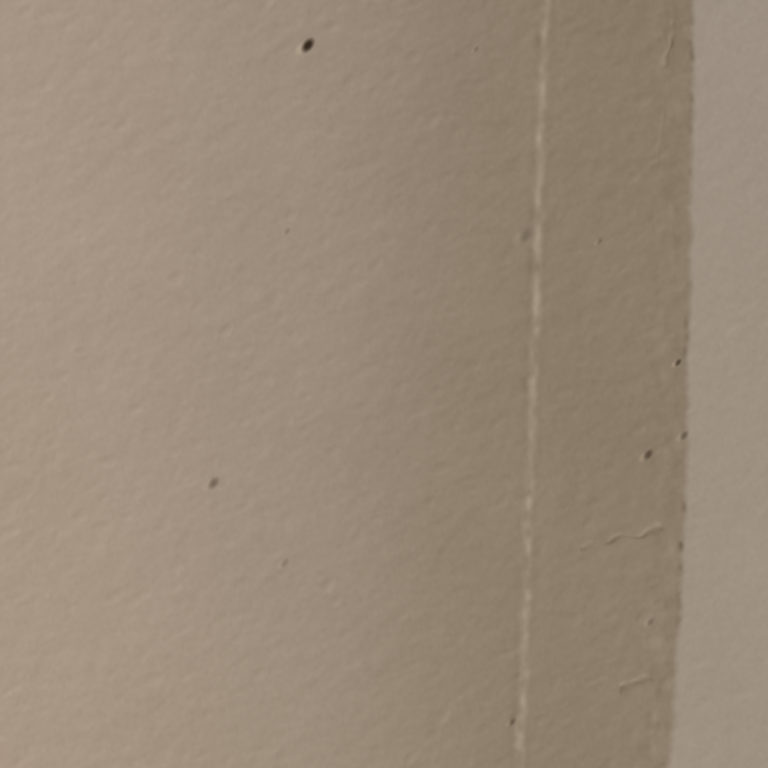
A Shadertoy shader for this texture:

```glsl
const vec3 WALL_LIT = vec3(0.656, 0.587, 0.520);
const vec3 WALL_MID = vec3(0.606, 0.546, 0.480);
const vec3 WALL_SHADE = vec3(0.550, 0.491, 0.420);
const vec3 STRIP_COLOR = vec3(0.546, 0.486, 0.415);
const vec3 RIGHT_COLOR = vec3(0.616, 0.565, 0.507);
const vec3 PIT_COLOR = vec3(0.20, 0.16, 0.12);
const vec3 RIM_COLOR = vec3(0.72, 0.65, 0.56);
const vec2 LIGHT_STEP = vec2(-0.003, 0.003);
const float RELIEF = 0.018;
const float GRAIN = 0.008;
const int PIT_COUNT = 12;
// Each pit: centre, length, strength
const vec4 PITS[PIT_COUNT] = vec4[](
    vec4(0.401, 0.941, 0.0120, 1.00), vec4(0.278, 0.371, 0.0105, 0.36),
    vec4(0.371, 0.267, 0.0080, 0.17), vec4(0.374, 0.699, 0.0060, 0.16),
    vec4(0.883, 0.528, 0.0065, 0.60), vec4(0.844, 0.408, 0.0090, 0.52),
    vec4(0.891, 0.433, 0.0080, 0.38), vec4(0.781, 0.686, 0.0060, 0.20),
    vec4(0.685, 0.694, 0.0130, 0.20), vec4(0.667, 0.060, 0.0065, 0.32),
    vec4(0.620, 0.936, 0.0055, 0.18), vec4(0.847, 0.190, 0.0070, 0.22));

vec3 hash3(vec2 p) {
    vec3 q = fract(vec3(p.xyx) * vec3(0.1031, 0.1030, 0.0973));
    q += dot(q, q.yxz + 33.33);
    return fract((q.xxy + q.yzz) * q.zyx);
}

// Smooth cellular noise: one signed soft bump per cell
float cellBumps(vec2 p) {
    float sum = 0.0;
    for (int k = 0; k < 9; k++) {
        vec2 id = floor(p) + vec2(k % 3 - 1, k / 3 - 1);
        vec3 h = hash3(id + 71.0);
        vec2 d = p - id - h.xy;
        float falloff = max(1.0 - dot(d, d), 0.0);
        sum += (h.z * 2.0 - 1.0) * falloff * falloff * falloff;
    }
    return sum;
}

// Plaster height, stretched along the rising diagonal
float plaster(vec2 p) {
    vec2 q = vec2(p.x + p.y * 0.6, (p.y - p.x * 0.6) * 1.35);
    float dents = max(cellBumps(q * 44.0 + 40.0) - 0.35, 0.0);
    return cellBumps(q * 32.0) + cellBumps(q * 70.0 + 19.0) * 0.5 - 1.6 * dents;
}

float wobble(float y) {
    return cellBumps(vec2(2.0, y * 14.0)) + 0.7 * cellBumps(vec2(5.0, y * 47.0))
        + 0.6 * cellBumps(vec2(9.0, y * 110.0));
}

float band(float d, float width) {
    return exp(-d * d / (width * width));
}

float segmentDist(vec2 p, vec2 a, vec2 b) {
    vec2 ab = b - a;
    return length(p - a - ab * clamp(dot(p - a, ab) / dot(ab, ab), 0.0, 1.0));
}

// Tilted oval with a soft border
float oval(vec2 p, float size) {
    vec2 q = vec2(p.x * 0.62 + p.y * 0.785, (p.x * 0.785 - p.y * 0.62) * 1.7);
    return 1.0 - smoothstep(0.2, 1.2, length(q) / size);
}

// Broken raised scratch: lit above, shaded below
void scratch(inout vec3 col, vec2 p, vec2 a, vec2 b, float strength) {
    p += 0.004 * vec2(cellBumps(p * 60.0), cellBumps(p * 60.0 + 31.0));
    float broken = clamp(0.6 + 1.1 * cellBumps(p * 60.0 + 7.0), 0.05, 1.3);
    float shade = band(segmentDist(p + vec2(-0.003, 0.005), a, b), 0.0032);
    col += strength * broken * (band(segmentDist(p, a, b), 0.0032) - shade * 1.3);
}

void mainImage(out vec4 fragColor, in vec2 fragCoord) {
    vec2 uv = fragCoord / iResolution.xy;
    float pixel = 1.0 / iResolution.y;
    float ridge = uv.x - (0.678 + 0.032 * uv.y + 0.0022 * wobble(uv.y));
    float foot = pow(max(1.0 - uv.y / 0.35, 0.0), 1.5);
    float edge = uv.x - (0.887 + 0.017 * uv.y - 0.017 * foot + 0.0022 * wobble(uv.y + 3.0));
    // Wall shading falls off towards the ridge
    float across = uv.x + 0.03 * (uv.y - 0.5);
    vec3 col = mix(WALL_LIT, WALL_MID, smoothstep(0.0, 0.50, across));
    col = mix(col, WALL_SHADE, smoothstep(0.38, 0.70, across));
    col += vec3(0.008, 0.006, -0.004) * (0.5 - uv.y) * (1.0 - uv.x);
    // Strip and right-hand wall
    vec3 strip = STRIP_COLOR + 0.014 * (0.5 - uv.y) + 0.008 * smoothstep(0.05, 0.0, ridge);
    col = mix(col, strip, smoothstep(-0.003, 0.005, ridge));
    float onRight = smoothstep(-0.005 - pixel, 0.005 + pixel, edge);
    col = mix(col, RIGHT_COLOR + vec3(0.012, 0.005, -0.003) * (0.5 - uv.y), onRight);
    // Plaster relief and fine grain
    float relief = plaster(uv + LIGHT_STEP) - plaster(uv);
    col -= RELIEF * relief * mix(1.0, 0.6, onRight);
    col += GRAIN * cellBumps(uv * vec2(210.0, 170.0)) + 0.006 * cellBumps(uv * 9.0);
    // Uneven paint ridge
    float patchy = cellBumps(vec2(3.0, uv.y * 24.0)) + 1.1 * cellBumps(uv * vec2(100.0, 60.0));
    col += max(0.040 + 0.042 * patchy, 0.0) * band(ridge, 0.0060);
    float crease = max(0.4 + 1.3 * cellBumps(vec2(6.0, uv.y * 48.0)), 0.0);
    col -= 0.020 * crease * band(ridge + 0.010, 0.005) + 0.012 * band(ridge - 0.009, 0.005);
    // Chipped edge, with faint flecks of lifted paint before it
    float chips = max(cellBumps(vec2(8.0, uv.y * 70.0)) - 0.1, 0.0);
    col -= (0.003 + 0.09 * chips) * band(edge + 0.002, 0.0035);
    col += 0.022 * cellBumps(uv * vec2(100.0, 48.0) + 13.0) * band(edge + 0.026, 0.024);
    // Scratches
    scratch(col, uv, vec2(0.757, 0.292), vec2(0.858, 0.315), 0.055);
    scratch(col, uv, vec2(0.808, 0.108), vec2(0.846, 0.121), 0.055);
    scratch(col, uv, vec2(0.876, 0.971), vec2(0.864, 0.918), 0.060);
    scratch(col, uv, vec2(0.863, 0.860), vec2(0.855, 0.790), 0.025);
    // Pits with lit lower rims
    for (int i = 0; i < PIT_COUNT; i++) {
        vec4 pit = PITS[i];
        vec2 d = uv - pit.xy;
        float rim = oval(d + pit.z * vec2(0.75, 0.35), pit.z);
        col = mix(col, RIM_COLOR, rim * (0.10 + 0.50 * pit.w));
        col = mix(col, PIT_COLOR, oval(d, pit.z) * pit.w);
    }
    fragColor = vec4(clamp(col, 0.0, 1.0), 1.0);
}
```
